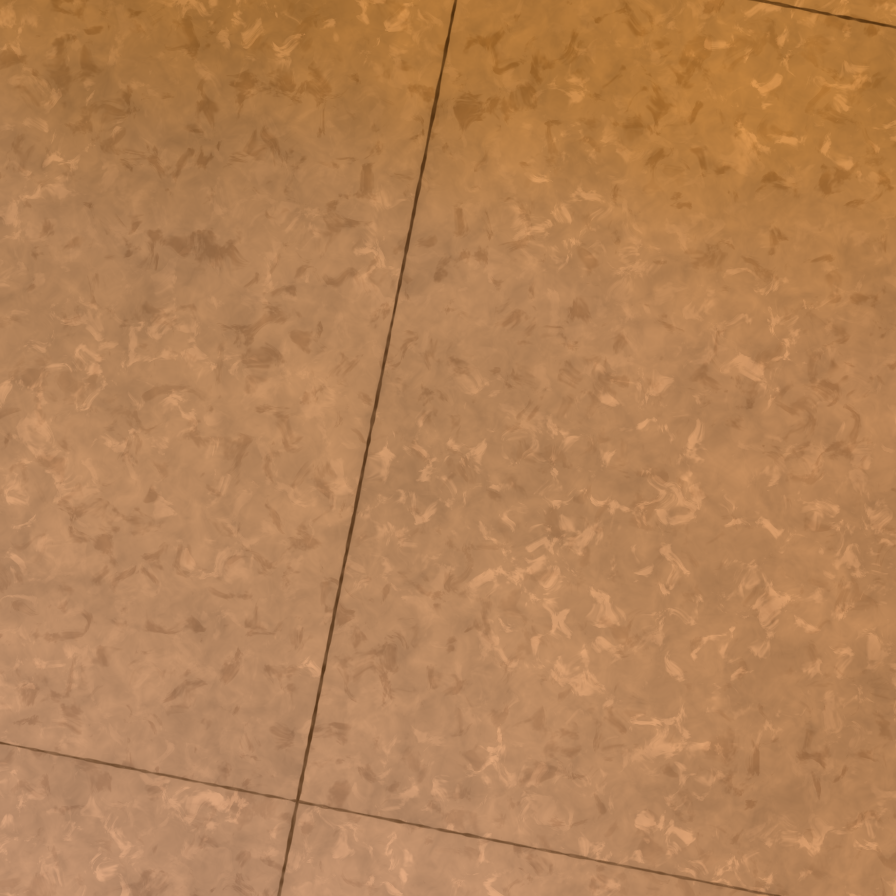
This texture is drawn by a Shadertoy shader. Its source:

```glsl
// Tan stone floor tiles, seen close and slightly turned, with thin dark joints.
// A square grid is rotated about one crossing; layered, warped value noise gives
// the fine mottling and pale flecks, under an ochre-to-rose light gradient.

// Integer hash of a lattice cell, 0 to 1
float hash(vec2 cell) {
    uvec2 q = uvec2(ivec2(cell)) * uvec2(1597334673u, 3812015801u);
    uint n = (q.x ^ q.y) * 1597334673u;
    n = (n ^ (n >> 15)) * 2246822519u;
    return float((n ^ (n >> 13)) & 65535u) / 65535.0;
}

float noise(vec2 p) {
    vec2 i = floor(p), f = fract(p);
    f = f * f * (3.0 - 2.0 * f);
    return mix(mix(hash(i), hash(i + vec2(1, 0)), f.x),
               mix(hash(i + vec2(0, 1)), hash(i + vec2(1, 1)), f.x), f.y);
}

// Layered noise, each layer turned against the last
float fbm(vec2 p) {
    float sum = 0.0, amp = 0.5;
    for (int i = 0; i < 4; i++) {
        sum += amp * noise(p);
        p = mat2(0.8, 0.6, -0.6, 0.8) * p * 2.03 + 17.3;
        amp *= 0.55;
    }
    return sum / 1.01;
}

// Fine noise pulled into short crumbs and wisps
float crumbs(vec2 p) {
    vec2 warp = vec2(noise(p * 0.8 + 31.0), noise(p * 0.8 + 73.0));
    return fbm(p + 1.3 * warp);
}

void mainImage(out vec4 fragColor, in vec2 fragCoord) {
    vec2 p = fragCoord / iResolution.y;
    float pixel = 1.0 / iResolution.y;

    // Tile grid, turned about the joint crossing at lower left
    float angle = 0.195, tileSize = 0.977;
    vec2 right = vec2(cos(angle), -sin(angle));
    vec2 fromCrossing = p - vec2(0.332, 0.1055);
    vec2 grid = vec2(dot(fromCrossing, right), dot(fromCrossing, vec2(-right.y, right.x)));
    vec2 tile = floor(grid / tileSize);

    // Light: rose at lower left, tan in the middle, ochre along the top
    float broad = fbm(p * 3.5 + 9.0) - 0.5;
    float warmth = smoothstep(0.72, 1.08, p.y + 0.17 * p.x + 0.12 * broad);
    vec3 color = mix(vec3(0.735, 0.553, 0.42), vec3(0.71, 0.52, 0.355),
                     smoothstep(0.0, 0.75, p.y + 0.35 * p.x));
    color = mix(color, vec3(0.705, 0.495, 0.315), 0.65 * smoothstep(0.45, 1.0, p.x));
    color = mix(color, vec3(0.69, 0.465, 0.225), warmth);
    color *= 1.0 - 0.07 * smoothstep(0.45, 0.0, length(p - vec2(0.1, 0.93)));

    // Mottling from soft patches down to grain, shifted for each tile
    vec2 stone = p + tile * 5.37 + 20.0;
    float patches = fbm(stone * 9.0) - 0.5;
    float grain = crumbs(stone * 38.0) - 0.5;
    float dust = crumbs(stone * 85.0 + 40.0) - 0.5;
    color *= 1.0 + 0.05 * broad + 0.11 * patches + 0.16 * grain + 0.10 * dust;

    // Small pale flecks, thicker in clusters, and faint dark crumbs between
    float cluster = smoothstep(0.38, 0.68, fbm(stone * 8.0 + 50.0));
    float flecks = smoothstep(0.54, 0.76, crumbs(stone * 62.0 + 11.0));
    float pits = smoothstep(0.56, 0.78, crumbs(stone * 54.0 + 95.0));
    color += vec3(0.12, 0.09, 0.07) * flecks * (0.25 + 0.75 * cluster);
    color -= vec3(0.075, 0.07, 0.06) * pits * (1.0 - 0.5 * cluster);

    // Joints: thin, ragged and unevenly dark, the cross joints fainter downward
    vec2 ragged = vec2(noise(p * 130.0), noise(p * 130.0 + 60.0)) - 0.5;
    vec2 toJoint = abs(fract(grid / tileSize + 0.5) - 0.5) * tileSize;
    toJoint = abs(toJoint + 0.0009 * (vec2(noise(p * 75.0 + 5.0), noise(p * 75.0 + 25.0)) - 0.5));
    vec2 halfWidth = vec2(0.0016, 0.0012) + 0.0012 * ragged;
    vec2 joint = 1.0 - smoothstep(halfWidth - 0.8 * pixel, halfWidth + 1.1 * pixel, toJoint);
    vec2 worn = vec2(mix(0.76, 0.92, smoothstep(0.0, 0.3, p.y)), mix(0.60, 0.85, p.y));
    worn *= 0.92 + 0.55 * ragged.yx;
    vec2 halo = exp(-toJoint / 0.004) * vec2(0.08, 0.06);
    color *= 1.0 - max(halo.x, halo.y);
    vec3 jointColor = mix(vec3(0.34, 0.215, 0.11), vec3(0.31, 0.18, 0.05), warmth);
    color = mix(color, jointColor, clamp(max(joint.x * worn.x, joint.y * worn.y), 0.0, 1.0));

    fragColor = vec4(color, 1.0);
}
```
